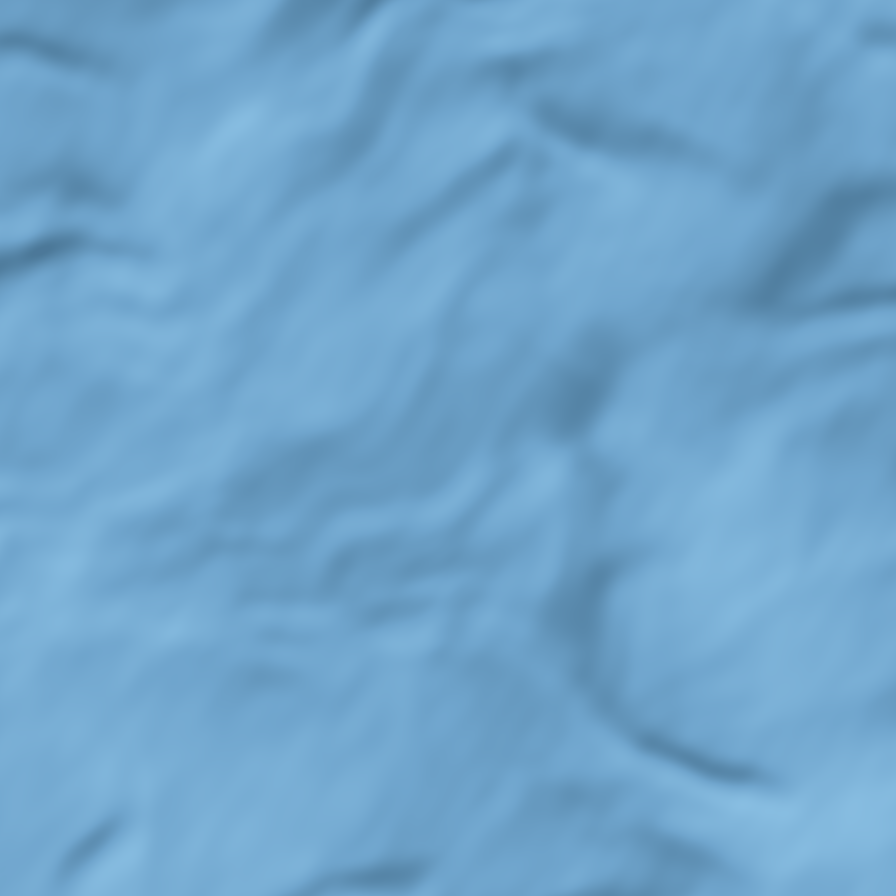
A three.js fragment shader for this texture:

```glsl
// Soft, crumpled blue surface seen in flat light: broad tonal drift, small
// slanted wrinkles shaded as relief, and patchy dark creases with pale lips.
// All layers are gradient noise, summed to one tone and mapped to three blues.

#define SHADOW_BLUE vec3(0.315, 0.495, 0.625)
#define MIDDLE_BLUE vec3(0.437, 0.647, 0.803)
#define LIGHT_BLUE vec3(0.535, 0.745, 0.885)
#define DRIFT 1.7
#define RELIEF 2.3
#define CREASE_DEPTH 2.3
#define CREASE_LIP 0.8
#define CREASE_WIDTH 0.10
#define CREASE_TILT 0.17
#define WRINKLE_TILT 0.65
#define GRAIN 0.45
#define SEED vec2(17.3, 41.7)

varying vec2 vUv;

// Random unit gradient for a lattice cell
vec2 gradientAt(vec2 cell) {
  vec3 h = fract(cell.xyx * vec3(0.1031, 0.1030, 0.0973));
  h += dot(h, h.yzx + 33.33);
  float angle = 6.2832 * fract((h.x + h.y) * h.z);
  return vec2(cos(angle), sin(angle));
}

// Gradient noise, about -0.7 to 0.7
float gradientNoise(vec2 p) {
  vec2 cell = floor(p);
  vec2 f = p - cell;
  vec2 u = f * f * f * (f * (f * 6.0 - 15.0) + 10.0);
  vec2 e = vec2(0.0, 1.0);
  float low = mix(dot(gradientAt(cell), f),
                  dot(gradientAt(cell + e.yx), f - e.yx), u.x);
  float high = mix(dot(gradientAt(cell + e.xy), f - e.xy),
                   dot(gradientAt(cell + e.yy), f - e.yy), u.x);
  return mix(low, high, u.y);
}

// Coordinates along and across a direction
vec2 alignTo(vec2 p, float angle) {
  vec2 dir = vec2(cos(angle), sin(angle));
  return vec2(dot(p, dir), dot(p, vec2(-dir.y, dir.x)));
}

// Uneven bending shared by wrinkles and creases
vec2 bend(vec2 p) {
  vec2 slow = vec2(gradientNoise(p * 3.1 + 5.2), gradientNoise(p * 3.1 + 23.8));
  vec2 quick = vec2(gradientNoise(p * 9.0 + 61.4), gradientNoise(p * 9.0 + 37.1));
  return p + 0.13 * slow + 0.03 * quick;
}

// Height of the slanted small wrinkles
float wrinkleHeight(vec2 p) {
  vec2 q = alignTo(bend(p), WRINKLE_TILT) * vec2(4.5, 8.0) + SEED;
  float height = 0.0;
  float gain = 1.0;
  for (int i = 0; i < 3; i++) {
    height += gain * gradientNoise(q);
    q = q * 1.9 + 13.7;
    gain *= 0.46;
  }
  return height;
}

// Long creases along noise contours, broken up into patches
float crease(vec2 p) {
  vec2 q = alignTo(bend(p), CREASE_TILT) * vec2(1.8, 5.2) + SEED.yx;
  float line = gradientNoise(q) / CREASE_WIDTH;
  float patches = gradientNoise(p * vec2(3.6, 5.0) + 71.9);
  return exp(-line * line) * smoothstep(-0.08, 0.26, patches);
}

void main() {
  vec2 p = vUv;

  // Broad light and dark areas
  float tone = 0.18 + DRIFT * gradientNoise(p * vec2(2.6, 3.4) + SEED * 0.7);
  tone += 0.5 * DRIFT * gradientNoise(bend(p) * 7.0 + 9.6);

  // Wrinkles lit from the upper left, calmer in some regions
  vec2 toLight = vec2(-0.007, 0.011);
  float activity = 0.45 + 0.75 * smoothstep(-0.25, 0.3, gradientNoise(p * 2.7 + 83.3));
  tone += RELIEF * activity * (wrinkleHeight(p - toLight) - wrinkleHeight(p + toLight));

  // Dark creases with a pale lip below
  tone -= CREASE_DEPTH * crease(p);
  tone += CREASE_LIP * crease(p + vec2(-0.012, 0.034));

  // Faint slanted grain
  tone += GRAIN * gradientNoise(alignTo(p, 1.0) * vec2(14.0, 36.0) + 3.3);

  // Tone to colour
  vec3 colour = mix(MIDDLE_BLUE, SHADOW_BLUE, clamp(-tone / 2.5, 0.0, 1.15));
  colour = mix(colour, LIGHT_BLUE, clamp(tone / 2.1, 0.0, 1.0));
  gl_FragColor = vec4(colour, 1.0);
}
```
